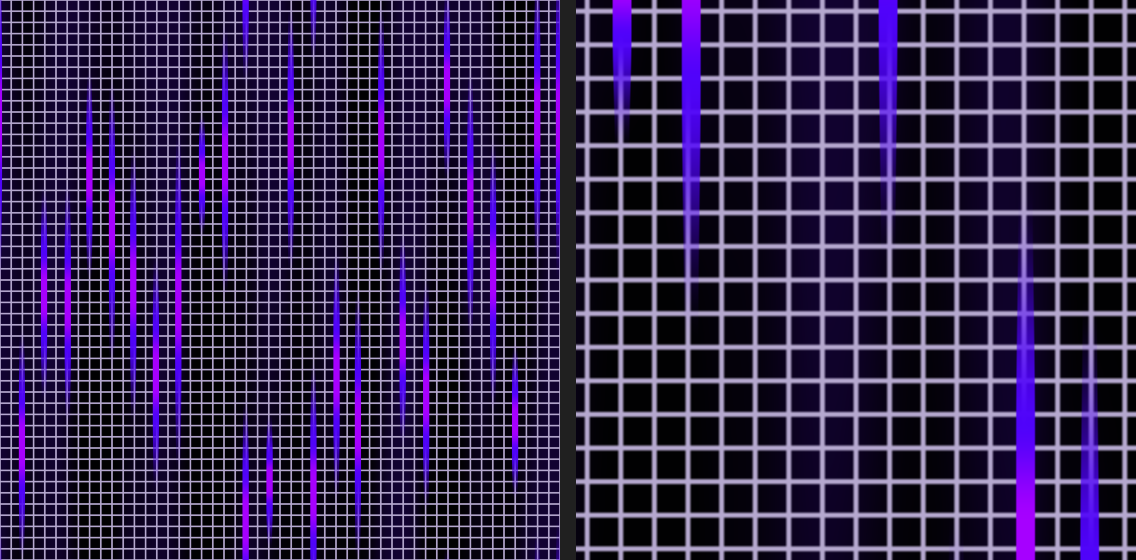
Left, the full canvas; right, a detail of the centre.
Reproduce this pattern procedurally as a Shadertoy shader.

```glsl
// Neon rain behind a fine square grid: 50 by 50 pale soft lines on near-black,
// with 25 columns of vertical violet streaks that wrap from top to bottom.
// Streak height, length and offset are hashed; gradient noise tints the ground.

const float GRID_CELLS = 50.0;
const float STREAK_COLUMNS = 25.0;
const float STREAK_HALF_WIDTH = 0.0056;

const vec3 GROUND = vec3(0.004, 0.002, 0.008);
const vec3 GROUND_GLOW = vec3(0.065, 0.005, 0.185);
const vec3 LINE_COLOR = vec3(0.71, 0.66, 0.81);
const vec3 STREAK_BLUE = vec3(0.31, 0.01, 0.98);
const vec3 STREAK_CORE = vec3(0.65, 0.0, 1.0);

float hash(vec2 p) {
    uvec2 q = uvec2(ivec2(p) + 4096);
    uint n = q.x * 1597334677u ^ q.y * 3812015801u;
    n = (n ^ (n >> 15)) * 2246822519u;
    n = (n ^ (n >> 13)) * 3266489917u;
    return float((n ^ (n >> 16)) >> 8) / 16777216.0;
}

// Dot product of a hashed unit gradient with the offset from its corner
float cornerSlope(vec2 corner, vec2 offset) {
    float angle = 6.28319 * hash(corner);
    return dot(vec2(cos(angle), sin(angle)), offset);
}

float gradientNoise(vec2 p) {
    vec2 i = floor(p), f = p - i;
    vec2 u = f * f * f * (f * (f * 6.0 - 15.0) + 10.0);
    vec2 e = vec2(1.0, 0.0);
    float low = mix(cornerSlope(i, f), cornerSlope(i + e, f - e), u.x);
    float high = mix(cornerSlope(i + e.yx, f - e.yx), cornerSlope(i + 1.0, f - 1.0), u.x);
    return mix(low, high, u.y);
}

// Distance to the nearest whole number
float wrapDistance(float x) {
    return abs(fract(x + 0.5) - 0.5);
}

// Soft coverage of the square grid
float gridLines(vec2 uv, float cells, float pixel) {
    vec2 d = vec2(wrapDistance(uv.x * cells), wrapDistance(uv.y * cells)) / cells;
    vec2 line = 1.0 - smoothstep(0.0003, max(0.0026, 1.2 * pixel), d);
    return 1.0 - (1.0 - line.x) * (1.0 - line.y);
}

// Streak of the nearest column: x = opacity, y = bright core, z = side halo
vec3 streak(vec2 uv, float columns, float halfWidth, float pixel) {
    float index = floor(uv.x * columns + 0.5);
    float id = mod(index, columns);
    float center = hash(vec2(id, 11.0));
    float spread = (hash(vec2(id, 23.0)) + hash(vec2(id, 37.0))) * 0.5;
    float halfLength = mix(0.10, 0.34, spread);
    float jitter = (hash(vec2(id, 53.0)) - 0.5) * 0.004;

    float across = abs(uv.x - index / columns - jitter);
    float along = wrapDistance(uv.y - center) / halfLength;
    float fade = 1.0 - smoothstep(0.35, 1.0, along);
    float core = 1.0 - smoothstep(0.12, 0.38, along);
    float width = halfWidth * mix(0.75, 1.0, fade);
    float soft = max(0.0007, 0.6 * pixel);
    float body = 1.0 - smoothstep(width - soft, width + soft, across);
    return vec3(body * fade, core, fade * exp(-across / 0.009));
}

void mainImage(out vec4 fragColor, in vec2 fragCoord) {
    float pixel = 1.0 / iResolution.y;
    vec2 uv = fragCoord * pixel;

    // Ground with tall, vague bands of violet
    float bands = gradientNoise(uv * vec2(11.0, 0.8) + vec2(3.3, 7.4));
    float glow = smoothstep(-0.35, 0.3, bands);
    vec3 color = GROUND + GROUND_GLOW * glow;

    // Streaks cover the grid and fade into it at both ends
    vec3 s = streak(uv, STREAK_COLUMNS, STREAK_HALF_WIDTH, pixel);
    color += GROUND_GLOW * 0.35 * s.z;
    color = mix(color, LINE_COLOR, gridLines(uv, GRID_CELLS, pixel));
    color = mix(color, mix(STREAK_BLUE, STREAK_CORE, s.y), s.x);

    fragColor = vec4(color, 1.0);
}
```
